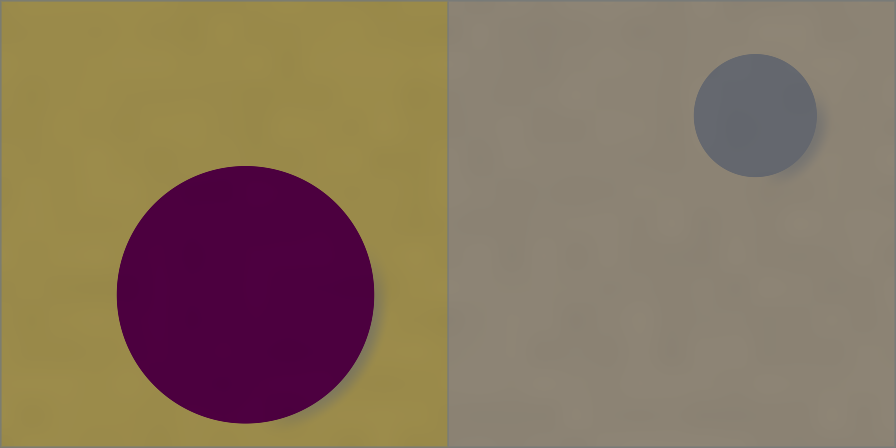
A Shadertoy shader for this background:

```glsl
const vec3 OCHRE = vec3(0.604, 0.541, 0.290);
const vec3 TAUPE = vec3(0.549, 0.514, 0.455);
const vec3 PLUM = vec3(0.298, 0.000, 0.247);
const vec3 SLATE = vec3(0.392, 0.404, 0.431);
const vec3 FRAME = vec3(0.455, 0.475, 0.475);
const vec3 SHADE = vec3(0.380, 0.400, 0.430);

// Lengths are in canvas heights; each disc is center.xy, radius
const vec3 BIG_DISC = vec3(0.548, 0.342, 0.2875);
const vec3 SMALL_DISC = vec3(1.686, 0.742, 0.1375);
const vec2 SHADOW_DIR = vec2(0.86, -0.51);
const float SHADOW_SHIFT = 0.010;
const float SHADOW_BLUR = 0.032;
const float SHADOW_STRENGTH = 0.50;
const float FRAME_WIDTH = 0.0035;
const float DIVIDER_HALF_WIDTH = 0.0015;
const float MOTTLE_SCALE = 14.0;
const float MOTTLE_STRENGTH = 0.014;

float hash(vec2 p) {
    vec3 q = fract(vec3(p.xyx) * 0.1031);
    q += dot(q, q.yzx + 33.33);
    return fract((q.x + q.y) * q.z);
}

float valueNoise(vec2 p) {
    vec2 cell = floor(p);
    vec2 f = fract(p);
    f = f * f * (3.0 - 2.0 * f);
    float low = mix(hash(cell), hash(cell + vec2(1.0, 0.0)), f.x);
    float high = mix(hash(cell + vec2(0.0, 1.0)), hash(cell + 1.0), f.x);
    return mix(low, high, f.y);
}

float discDistance(vec2 p, vec3 disc) {
    return length(p - disc.xy) - disc.z;
}

float coverage(float dist, float pixel) {
    return 1.0 - smoothstep(-0.5 * pixel, 0.5 * pixel, dist);
}

// Soft shadow on the lower right side, then the flat disc
vec3 paintDisc(vec3 base, vec2 p, vec3 disc, vec3 color, float pixel) {
    float shifted = discDistance(p - SHADOW_DIR * SHADOW_SHIFT, disc);
    float facing = dot(normalize(p - disc.xy + 1e-5), SHADOW_DIR);
    float shadow = 1.0 - smoothstep(-SHADOW_SHIFT, SHADOW_BLUR, shifted);
    shadow *= smoothstep(0.55, 1.0, facing) * SHADOW_STRENGTH;
    base = mix(base, SHADE, shadow);
    return mix(base, color, coverage(discDistance(p, disc), pixel));
}

void mainImage(out vec4 fragColor, in vec2 fragCoord) {
    float pixel = 1.0 / iResolution.y;
    vec2 size = iResolution.xy * pixel;
    vec2 p = fragCoord * pixel;
    float middle = 0.5 * size.x;

    // Two panels
    vec3 color = mix(TAUPE, OCHRE, coverage(p.x - middle, pixel));

    // Discs
    color = paintDisc(color, p, BIG_DISC, PLUM, pixel);
    color = paintDisc(color, p, SMALL_DISC, SLATE, pixel);

    // Faint mottling, weaker on dark paint
    float mottle = valueNoise(p * MOTTLE_SCALE) - 0.5;
    color *= 1.0 + 2.0 * MOTTLE_STRENGTH * mottle;

    // Thin frame and divider
    vec2 inset = min(p, size - p);
    float frame = coverage(min(inset.x, inset.y) - FRAME_WIDTH, pixel);
    float divider = coverage(abs(p.x - middle) - DIVIDER_HALF_WIDTH, pixel);
    color = mix(color, FRAME, 0.8 * max(frame, divider));

    fragColor = vec4(color, 1.0);
}
```
